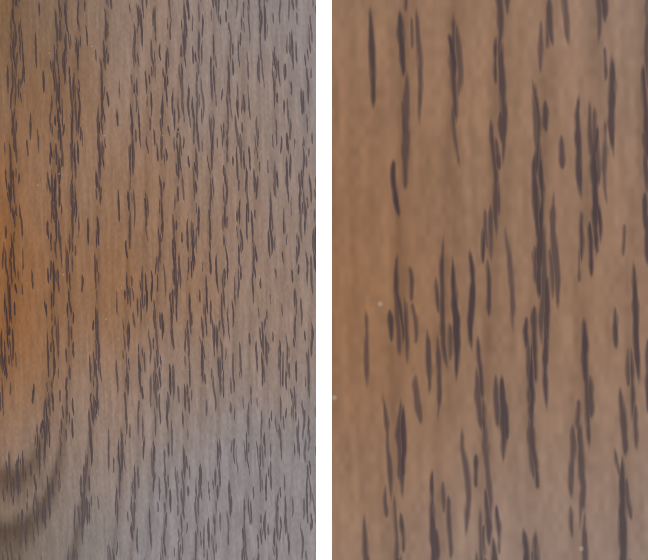
Left, the full canvas; right, a detail of the centre.
This texture is drawn by a Shadertoy shader. Its source:

```glsl
// Stained open-pored wood: dark pore streaks gather along growth rings that run
// nearly upright and sweep to the left at the bottom. Pores are slim strokes
// scattered on a jittered grid; a cool sheen covers the warm stain at the edges.
#define PORE_CELL vec2(0.0066, 0.062)
#define PORE_TILT 0.035
#define PORE_SOFT 0.0013
#define PORE_DEPTH 0.92
#define RING_STEP 0.0275
#define RING_BEND 0.13
#define FIBRE_GAIN 0.075
#define WARM vec3(0.565, 0.385, 0.245)
#define TAN vec3(0.590, 0.490, 0.430)
#define SHEEN vec3(0.565, 0.537, 0.540)
#define PORE_DARK vec3(0.245, 0.195, 0.205)
#define PORE_HAZED vec3(0.345, 0.310, 0.320)

float hash(vec2 p) {
    return fract(sin(dot(p, vec2(127.1, 311.7))) * 43758.5453);
}

float noise(vec2 p) {
    vec2 i = floor(p), f = fract(p);
    f = f * f * (3.0 - 2.0 * f);
    return mix(mix(hash(i), hash(i + vec2(1, 0)), f.x),
               mix(hash(i + vec2(0, 1)), hash(i + vec2(1, 1)), f.x), f.y);
}

// Distance across the rings, bent into an arch at the lower left
float ringCoord(vec2 p) {
    float bend = RING_BEND * (1.0 - smoothstep(-0.05, 0.45, p.y));
    float x = max(p.x, 0.0);
    float s = pow(x * x * x + bend * bend * bend + 1e-9, 1.0 / 3.0) + min(p.x, 0.0);
    return s + 0.03 * (1.0 - p.y) + 0.010 * (noise(p * vec2(7.0, 5.0)) - 0.5);
}

// Soft band, steeper on its left side
float band(float d, float width) {
    d /= d < 0.0 ? width * 0.6 : width;
    return exp(-d * d);
}

// Ring strength: wide rings at left, fine ones at right
float rings(float s) {
    float wide = max(max(band(s - 0.028, 0.013), band(s - 0.108, 0.013)),
                     max(band(s - 0.140, 0.010), band(s - 0.188, 0.008)));
    float fine = band((fract((s - 0.245) / RING_STEP + 0.4) - 0.4) * RING_STEP, 0.0065);
    fine *= smoothstep(0.222, 0.235, s) * mix(0.85, 0.55, smoothstep(0.3, 0.55, s));
    return max(wide, fine);
}

float poreDensity(vec2 p) {
    float s = ringCoord(p);
    float patchy = 0.5 + 0.7 * noise(p * vec2(30.0, 9.0) + 4.0);
    return rings(s) * patchy + mix(0.035, 0.13, smoothstep(0.15, 0.5, s));
}

// One layer of slim pointed strokes with ragged sides
float pores(vec2 p, float seed) {
    float offset = seed * 0.0037;
    vec2 q = vec2(p.x + PORE_TILT * p.y + offset, p.y);
    float ragged = noise(q * vec2(420.0, 130.0) + seed * 9.0) - 0.5;
    float column = floor(q.x / PORE_CELL.x);
    float cover = 0.0;
    for (int i = -1; i <= 1; i++) {
        float col = column + float(i);
        float shift = hash(vec2(col, seed + 3.0));
        float row = floor(q.y / PORE_CELL.y + shift);
        float sway = 0.004 * (noise(vec2(q.y * 32.0, col + seed * 31.0)) - 0.5);
        for (int j = -1; j <= 1; j++) {
            vec2 cell = vec2(col, row + float(j));
            vec2 id = cell + seed * 57.0;
            vec2 jitter = vec2(hash(id + 1.3), hash(id + 2.7));
            vec2 centre = (cell - vec2(0.0, shift) + jitter) * PORE_CELL;
            vec2 home = vec2(centre.x - PORE_TILT * centre.y - offset, centre.y);
            float present = step(hash(id + 5.1), poreDensity(home));
            float size = hash(id + 7.9);
            float halfLength = mix(0.010, 0.042, size * size);
            float halfWidth = mix(0.0007, 0.0016, hash(id + 9.4)) + 0.0006 * size;
            vec2 d = q - centre;
            d.x += sway;
            float t = abs(d.y) / halfLength;
            float edge = abs(d.x) - halfWidth * (1.0 - t * t * t) + 0.0012 * ragged;
            float ink = 1.0 - smoothstep(-PORE_SOFT, PORE_SOFT, edge);
            ink *= 1.0 - smoothstep(0.8, 1.1, t);
            cover = max(cover, present * ink * mix(0.65, 1.0, hash(id + 11.2)));
        }
    }
    return cover;
}

void mainImage(out vec4 fragColor, in vec2 fragCoord) {
    vec2 p = fragCoord / iResolution.y;

    // Warm stain turning to cool sheen at the right, top and bottom
    float haze = 1.08 * p.x + 0.30 * smoothstep(0.45, 1.0, p.y)
               + 0.80 * (1.0 - smoothstep(-0.05, 0.5, p.y))
               + 0.16 * (noise(p * vec2(14.0, 6.0)) - 0.5);
    haze = clamp(haze, 0.0, 1.0);
    vec3 color = haze < 0.5 ? mix(WARM, TAN, haze * 2.0) : mix(TAN, SHEEN, haze * 2.0 - 1.0);

    // Darker left corners
    float left = 1.0 - smoothstep(0.0, 0.32, p.x);
    color *= 1.0 - vec3(0.14, 0.15, 0.20) * left * smoothstep(0.15, 0.5, abs(p.y - 0.5));

    // Fine fibres, mottling and a brown shadow along the rings
    float fibre = noise(vec2(p.x + PORE_TILT * p.y, p.y) * vec2(260.0, 28.0)) - 0.5;
    float mottle = noise(p * vec2(330.0, 170.0)) - 0.5;
    color *= 1.0 + FIBRE_GAIN * (fibre * 1.4 + mottle);
    float arch = left * (1.0 - smoothstep(0.1, 0.35, p.y));
    color *= 1.0 - (0.10 + 0.20 * arch) * rings(ringCoord(p)) * vec3(0.9, 1.0, 1.05);

    // Dark pores, paler under the sheen
    float ink = max(max(pores(p, 0.0), pores(p, 1.0)), pores(p, 2.0));
    color = mix(color, mix(PORE_DARK, PORE_HAZED, haze), ink * PORE_DEPTH);

    // Rare pale dust specks
    vec2 cell = floor(p * 40.0);
    vec2 speck = fract(p * 40.0) - 0.2 - 0.6 * vec2(hash(cell + 0.4), hash(cell + 0.8));
    float dust = step(0.99, hash(cell + 21.0)) * (1.0 - smoothstep(0.02, 0.09, length(speck)));
    color = mix(color, vec3(0.68, 0.64, 0.60), 0.6 * dust);

    fragColor = vec4(color, 1.0);
}
```
